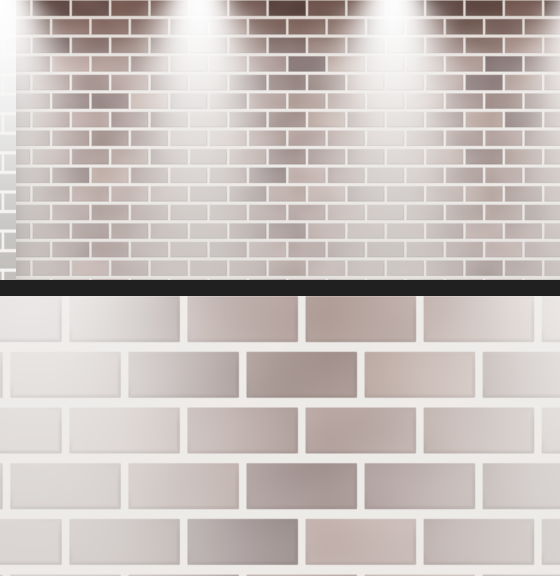
Top: the whole. Bottom: its middle third, enlarged.
A WebGL 2 fragment shader for this pattern:

```glsl
#version 300 es
precision highp float;
// Pale running-bond brick wall washed by a row of downlights, with a bright return wall at the left.
uniform vec2 u_resolution;
out vec4 fragColor;

float hash(vec2 p) {
  vec3 q = fract(p.xyx * vec3(0.1031, 0.1030, 0.0973));
  q += dot(q, q.yzx + 33.33);
  return fract((q.x + q.y) * q.z);
}

vec2 gradient(vec2 cell) {
  float angle = 6.2832 * hash(cell);
  return vec2(cos(angle), sin(angle));
}

float gradientNoise(vec2 p) {
  vec2 i = floor(p), f = fract(p);
  vec2 u = f * f * f * (f * (f * 6.0 - 15.0) + 10.0);
  vec2 e = vec2(1.0, 0.0);
  float low = mix(dot(gradient(i), f), dot(gradient(i + e), f - e), u.x);
  float high = mix(dot(gradient(i + e.yx), f - e.yx), dot(gradient(i + 1.0), f - 1.0), u.x);
  return mix(low, high, u.y);
}

float boxDistance(vec2 p, vec2 halfSize, float radius) {
  vec2 d = abs(p) - halfSize + radius;
  return length(max(d, 0.0)) + min(max(d.x, d.y), 0.0) - radius;
}

void main() {
  // Height is one unit; y runs down from the ceiling
  vec2 p = gl_FragCoord.xy / u_resolution.y;
  p.y = 1.0 - p.y;
  float pixel = 1.0 / u_resolution.y;
  bool onReturn = p.x < 0.057;

  // Running bond: every other course shifts by half a brick
  vec2 pitch = onReturn ? vec2(0.1406, 0.0699) : vec2(0.1406, 0.0663);
  vec2 origin = onReturn ? vec2(0.0807, 0.336) : vec2(0.112, -0.0038);
  vec2 grid = (p - origin) / pitch;
  grid.x += 0.5 * mod(floor(grid.y), 2.0);
  vec2 id = floor(grid);
  vec2 local = (fract(grid) - 0.5) * pitch;
  float edge = boxDistance(local, pitch * 0.5 - vec2(0.0045, 0.0058), 0.0015);
  float brickMask = 1.0 - smoothstep(-pixel, pixel, edge);

  // Lamp beams widen as they fall
  float lampX = abs(mod(p.x - 0.010 + 0.349, 0.698) - 0.349);
  float beam = exp(-pow(lampX / (0.10 + 0.19 * sqrt(p.y)), 2.5));
  float glow = exp(-pow(lampX / (0.085 + 0.32 * p.y), 2.0) - 12.0 * p.y * p.y);

  // Fired clay: mauve grey to pink, some beige, browner near the ceiling
  vec3 clay = mix(vec3(0.52, 0.46, 0.46), vec3(0.77, 0.69, 0.67), hash(id + 41.0));
  clay = mix(clay, vec3(0.68, 0.60, 0.56), 0.5 * hash(id + 87.0));
  clay *= mix(vec3(0.64, 0.55, 0.52), vec3(1.0), smoothstep(0.0, 0.27, p.y));
  clay = mix(clay, vec3(0.80, 0.76, 0.75), 0.42 * smoothstep(0.3, 1.0, p.y));
  clay += 0.05 * gradientNoise(p * vec2(9.0, 14.0) + id * 3.7);

  // Light on the clay, with a soft bevel along the lower right
  vec3 lit = mix(vec3(0.95, 0.945, 0.94), vec3(0.81, 0.79, 0.78), smoothstep(0.2, 1.0, p.y));
  vec3 brick = mix(clay, lit, 0.88 * beam);
  float rim = smoothstep(-0.006, 0.0, edge);
  brick *= 1.0 - 0.07 * rim * smoothstep(-0.02, 0.02, local.x * 0.3 + local.y);

  vec3 grout = mix(vec3(0.87, 0.84, 0.82), vec3(0.93, 0.92, 0.91), max(beam, smoothstep(0.0, 0.3, p.y)));
  grout -= 0.03 * smoothstep(0.6, 1.0, p.y);

  // The return wall is whiter; the main wall falls into shade beside it
  if (onReturn) {
    brick = mix(vec3(0.94), vec3(0.76, 0.75, 0.74), smoothstep(0.25, 1.0, p.y));
    grout = vec3(0.96, 0.955, 0.95);
  } else {
    float shade = exp(-(p.x - 0.057) * 22.0) * smoothstep(0.05, 0.35, p.y);
    brick *= 1.0 - 0.09 * shade;
    grout *= 1.0 - 0.05 * shade;
  }

  vec3 color = mix(grout, brick, brickMask);
  color = mix(color, vec3(1.0), 0.92 * glow);
  fragColor = vec4(clamp(color, 0.0, 1.0), 1.0);
}
```
